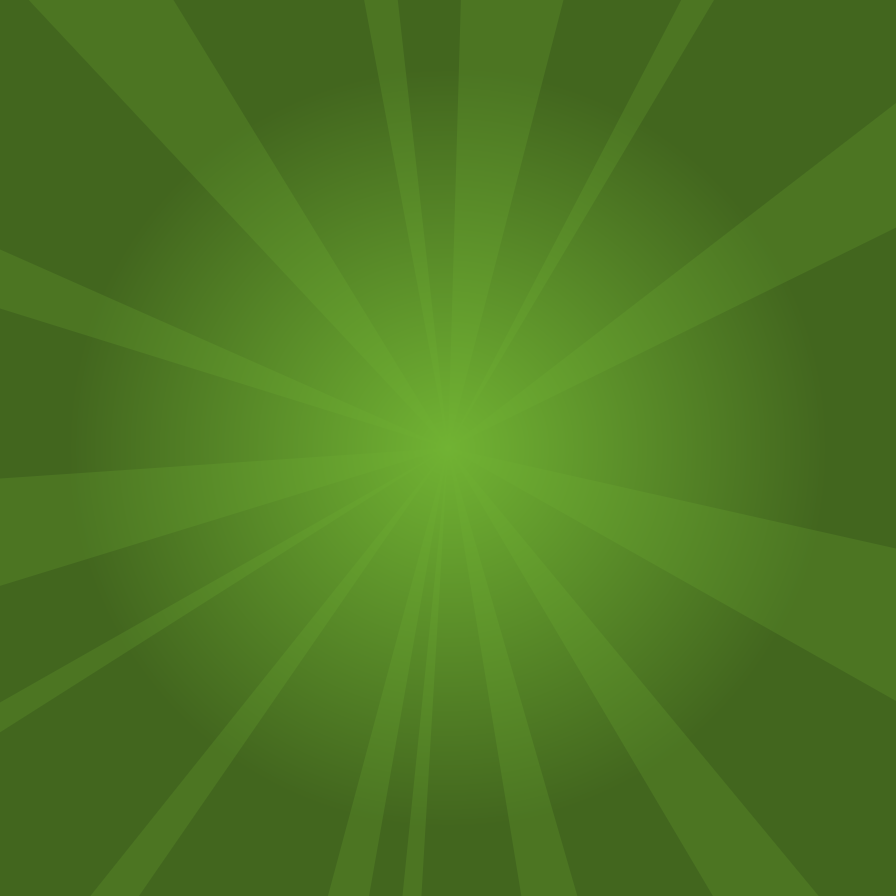
Reproduce this background procedurally as a WebGL 2 fragment shader.

```glsl
#version 300 es
precision highp float;

uniform vec2 u_resolution;
out vec4 fragColor;

// Each ray: direction and half width, in degrees counterclockwise from the right.
const vec2 RAYS[14] = vec2[14](
    vec2(31.9, 5.7), vec2(60.9, 1.6), vec2(81.95, 6.4), vec2(98.5, 2.1),
    vec2(127.3, 5.8), vec2(159.4, 3.3), vec2(190.5, 6.6), vec2(211.0, 1.4),
    vec2(233.4, 2.0), vec2(257.5, 2.5), vec2(265.4, 1.2), vec2(282.7, 3.4),
    vec2(305.1, 4.5), vec2(338.95, 8.4)
);

// Coverage of a wedge that opens from the center, with a smoothed edge.
float wedge(vec2 p, vec2 ray, float pixel) {
    float direction = radians(ray.x);
    float halfWidth = radians(ray.y);
    vec2 axis = vec2(cos(direction), sin(direction));
    float along = dot(p, axis);
    float across = abs(axis.x * p.y - axis.y * p.x);
    float edgeDistance = along * sin(halfWidth) - across * cos(halfWidth);
    return clamp(edgeDistance / pixel + 0.5, 0.0, 1.0);
}

void main() {
    float side = min(u_resolution.x, u_resolution.y);
    vec2 p = (gl_FragCoord.xy - 0.5 * u_resolution) / side;
    float pixel = 1.0 / side;

    vec3 darkGreen = vec3(0.26, 0.40, 0.118);
    vec3 brightGreen = vec3(0.443, 0.702, 0.2);

    // Round glow that fades evenly to its rim
    float glow = clamp(1.0 - length(p) / 0.423, 0.0, 1.0);
    vec3 color = mix(darkGreen, brightGreen, glow);

    // Translucent rays, lost in the bright center
    float rays = 0.0;
    for (int i = 0; i < RAYS.length(); i++) {
        rays = max(rays, wedge(p, RAYS[i], pixel));
    }
    color = mix(color, brightGreen, 0.2 * rays);

    fragColor = vec4(color, 1.0);
}
```
